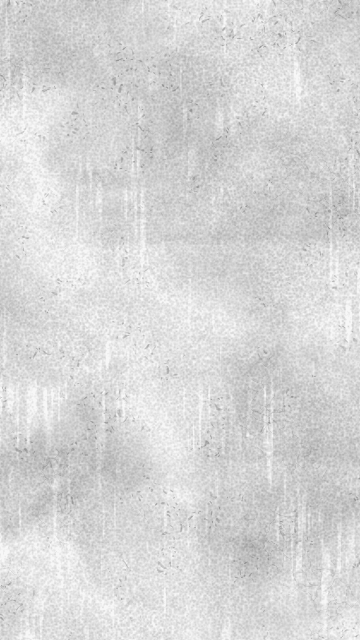
Write a Shadertoy shader that draws this texture.

```glsl
// Weathered pale concrete: layered noise clouds and soft horizontal pour seams,
// covered by cellular grain, fine cracks, dark pits and bright vertical scrapes.
// All lengths are measured in canvas widths.

const float BASE_GREY      = 0.853;
const float CLOUD_SCALE    = 4.2;
const float CLOUD_CONTRAST = 0.36;
const float SEAM_SPACING   = 0.63;
const float SEAM_START     = 0.47;
const float SEAM_DARKNESS  = 0.085;
const float GRAIN_SCALE    = 115.0;
const float GRAIN_CONTRAST = 0.105;
const float DUST_SCALE     = 210.0;
const float DUST_CONTRAST  = 0.10;
const float CRACK_SCALE    = 24.0;
const float CRACK_DARKNESS = 0.07;
const float PIT_SCALE      = 42.0;
const float PIT_DARKNESS   = 0.16;
const float SCRAPE_LIGHT   = 0.10;

float hash(vec2 p) {
    vec3 q = fract(vec3(p.xyx) * 0.1031);
    q += dot(q, q.yzx + 33.33);
    return fract((q.x + q.y) * q.z);
}

vec2 hash2(vec2 p) {
    return vec2(hash(p), hash(p + 71.7));
}

float valueNoise(vec2 p) {
    vec2 cell = floor(p), f = fract(p);
    f = f * f * (3.0 - 2.0 * f);
    float low  = mix(hash(cell), hash(cell + vec2(1, 0)), f.x);
    float high = mix(hash(cell + vec2(0, 1)), hash(cell + vec2(1, 1)), f.x);
    return mix(low, high, f.y);
}

float layeredNoise(vec2 p) {
    float sum = 0.0, weight = 0.5, total = 0.0;
    for (int i = 0; i < 6; i++) {
        sum += weight * valueNoise(p);
        total += weight;
        weight *= 0.56;
        p = mat2(1.6, 1.2, -1.2, 1.6) * p + 17.3;
    }
    return sum / total;
}

// Distances to the nearest and second nearest scattered points.
vec2 cellular(vec2 p) {
    vec2 cell = floor(p), f = fract(p), nearest = vec2(8.0);
    for (int y = -1; y <= 1; y++)
    for (int x = -1; x <= 1; x++) {
        vec2 offset = vec2(x, y);
        float d = length(offset + hash2(cell + offset) - f);
        nearest = d < nearest.x ? vec2(d, nearest.x) : vec2(nearest.x, min(nearest.y, d));
    }
    return nearest;
}

// Dark on the upper side of each seam, fading upwards.
float pourSeams(vec2 p) {
    float wobble = 0.09 * (layeredNoise(p * vec2(3.0, 2.0) + 40.0) - 0.5);
    float height = fract((p.y + wobble - SEAM_START) / SEAM_SPACING);
    float profile = smoothstep(0.0, 0.05, height) * exp(-height * 6.0);
    return profile * smoothstep(0.3, 0.65, valueNoise(p * vec2(2.6, 1.6) + 8.0));
}

// Bundles of short upright strokes gathered in a few columns.
float scrapes(vec2 p) {
    float strokes = 0.0;
    for (int i = 0; i < 2; i++) {
        float layer = float(i);
        vec2 q = p + vec2(0.012 * p.y * (layer - 0.3), 0.0);
        float column = smoothstep(0.60, 0.85, valueNoise(q * vec2(13.0, 3.2) + 23.0 * layer));
        float line = valueNoise(q * vec2(105.0 + 50.0 * layer, 9.0) + 5.0 * layer);
        float broken = 0.5 + 0.5 * valueNoise(q * vec2(90.0, 60.0));
        strokes += column * broken * smoothstep(0.55, 0.88, line);
    }
    return min(strokes, 1.2);
}

void mainImage(out vec4 fragColor, in vec2 fragCoord) {
    vec2 p = fragCoord / iResolution.x;
    float pixel = 1.0 / iResolution.x;

    // Broad stains and seams
    vec2 warp = vec2(valueNoise(p * 6.0), valueNoise(p * 6.0 + 31.0)) - 0.5;
    float clouds = layeredNoise(p * CLOUD_SCALE + warp * 0.5 + 3.0) - 0.5;
    float drift = valueNoise(p * vec2(2.2, 2.8) + 12.0) - 0.5;
    float grey = BASE_GREY + CLOUD_CONTRAST * clouds + 0.07 * drift;
    grey -= SEAM_DARKNESS * pourSeams(p);

    // Sandy grain, rougher in some areas
    float roughness = 0.65 + 0.7 * layeredNoise(p * 5.0 + 60.0);
    float grain = cellular(p * GRAIN_SCALE).x - 0.5;
    float dust = valueNoise(p * DUST_SCALE) - 0.5;
    grey += roughness * (GRAIN_CONTRAST * grain + DUST_CONTRAST * dust);

    // Broken hairline cracks
    vec2 bend = vec2(valueNoise(p * 50.0), valueNoise(p * 50.0 + 9.0));
    vec2 crackCell = cellular(p * CRACK_SCALE + bend * 0.8);
    float crack = 1.0 - smoothstep(0.0, 0.05 + pixel * CRACK_SCALE, crackCell.y - crackCell.x);
    float cracked = smoothstep(0.53, 0.72, layeredNoise(p * 6.5 + 90.0));
    grey -= CRACK_DARKNESS * crack * cracked;

    // Sparse pits
    float pitDistance = cellular(p * PIT_SCALE + bend).x;
    float pit = 1.0 - smoothstep(0.06, 0.10 + pixel * PIT_SCALE, pitDistance);
    grey -= PIT_DARKNESS * pit * smoothstep(0.55, 0.8, valueNoise(p * 15.0 + 50.0));

    // Bright scrapes over everything
    grey += SCRAPE_LIGHT * scrapes(p);

    fragColor = vec4(vec3(clamp(grey, 0.58, 0.97)), 1.0);
}
```
